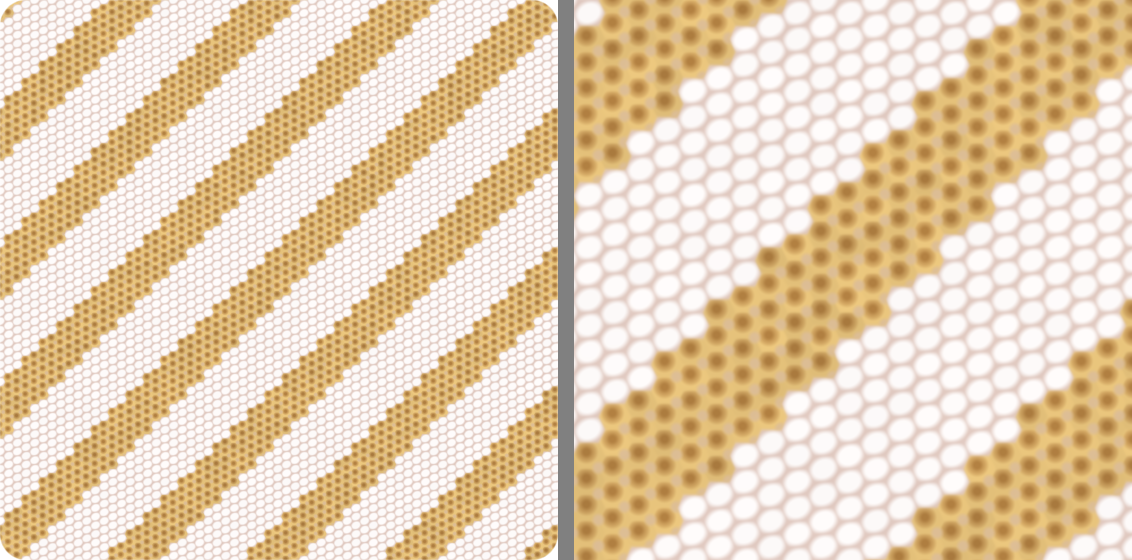
Left, the full canvas; right, a detail of the centre.
Reproduce this texture procedurally as a WebGL 1 fragment shader.

```glsl
precision highp float;
uniform vec2 u_resolution;

const float BEADS_DOWN = 64.5;      // beads over the canvas height
const float STRIPE_PERIOD = 16.0;   // in beads, along x or y
const float STRIPE_HALF = 3.35;     // half stripe width, in beads
const float STRIPE_SHIFT = -0.6;
const float SEAM_SHARPNESS = 16.0;  // crispness of the bead borders
const float CORNER_RADIUS = 0.047;
const float TINT_RANGE = 0.035;     // variation from bead to bead
const vec2 TILT = vec2(0.88, 0.475); // direction of the bead's long axis
const vec2 BEAD_RADII = vec2(0.59, 0.46);
const vec2 SHADE_OFFSET = vec2(-0.10, 0.14);
const vec2 GLINT_OFFSET = vec2(0.36, -0.46);

const vec3 BACKDROP = vec3(1.0);
const vec3 WHITE_BEAD = vec3(0.995, 0.983, 0.98);
const vec3 WHITE_SEAM = vec3(0.88, 0.79, 0.755);
const vec3 GOLD_LIGHT = vec3(0.90, 0.76, 0.48);
const vec3 GOLD_MID = vec3(0.80, 0.63, 0.37);
const vec3 GOLD_DARK = vec3(0.68, 0.49, 0.25);
const vec3 GOLD_GLINT = vec3(0.86, 0.74, 0.60);

float hash(vec2 p) {
  return fract(sin(dot(p, vec2(127.1, 311.7))) * 4375.85);
}

float roundedBox(vec2 p, vec2 halfSize, float radius) {
  vec2 q = abs(p) - halfSize + radius;
  return length(max(q, 0.0)) + min(max(q.x, q.y), 0.0) - radius;
}

// 1 for beads whose centre lies in a diagonal stripe
float stripeMask(vec2 center) {
  float across = center.x - center.y - STRIPE_SHIFT;
  float offset = mod(across + 0.5 * STRIPE_PERIOD, STRIPE_PERIOD) - 0.5 * STRIPE_PERIOD;
  return step(abs(offset), STRIPE_HALF);
}

vec3 whiteBead(vec2 p) {
  vec2 along = vec2(dot(p, TILT), dot(p, vec2(-TILT.y, TILT.x)));
  float r = length(along / BEAD_RADII);
  return mix(WHITE_BEAD, WHITE_SEAM, smoothstep(0.62, 1.2, r));
}

vec3 goldBead(vec2 p) {
  float r = length(p - SHADE_OFFSET);
  vec3 color = mix(GOLD_DARK, GOLD_MID, smoothstep(0.08, 0.34, r));
  return mix(color, GOLD_LIGHT, smoothstep(0.28, 0.5, r));
}

// Staggered columns of beads, blended softly at their borders
vec3 weave(vec2 q) {
  vec3 sum = vec3(0.0);
  float total = 0.0;
  float gold = 0.0;
  float glint = 0.0;
  for (int i = -1; i <= 1; i++) {
    float column = floor(q.x + 0.5) + float(i);
    float stagger = 0.5 * mod(column, 2.0);
    for (int j = -1; j <= 1; j++) {
      float row = floor(q.y - stagger + 0.5) + float(j);
      vec2 center = vec2(column, row + stagger);
      vec2 p = q - center;
      float mask = stripeMask(center);
      float weight = exp(-SEAM_SHARPNESS * dot(p, p));
      float tint = 1.0 + TINT_RANGE * (hash(center) - 0.5) * (0.4 + 1.6 * mask);
      sum += weight * tint * mix(whiteBead(p), goldBead(p), mask);
      gold += weight * mask;
      total += weight;
      float spot = 1.0 - smoothstep(0.10, 0.32, length(p - GLINT_OFFSET));
      glint = max(glint, spot * mask);
    }
  }
  return mix(sum / total, GOLD_GLINT, 0.85 * glint * gold / total);
}

void main() {
  vec2 uv = gl_FragCoord.xy / u_resolution.y;
  vec2 size = u_resolution / u_resolution.y;
  vec3 color = weave((uv - vec2(0.0, 1.0)) * BEADS_DOWN);

  // Rounded outer corners
  float pixel = 1.0 / u_resolution.y;
  float edge = roundedBox(uv - 0.5 * size, 0.5 * size, CORNER_RADIUS);
  color = mix(color, BACKDROP, smoothstep(-pixel, pixel, edge));

  gl_FragColor = vec4(color, 1.0);
}
```
